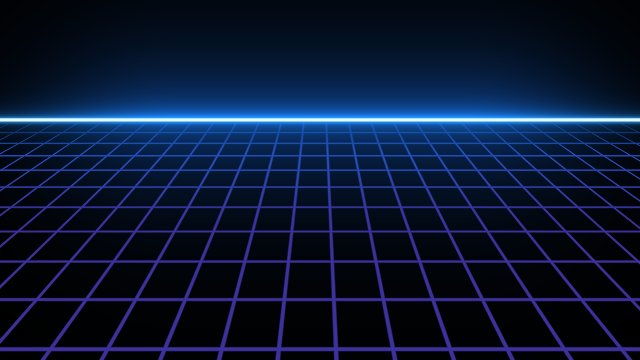
Write a Shadertoy shader that draws this background.

```glsl
const float HORIZON = 0.667;

// Soft stroke: 1 inside the half width, fading over about a pixel
float stroke(float dist, float halfWidth) {
    float soft = 0.0012 + 0.5 / iResolution.y;
    return 1.0 - smoothstep(max(halfWidth - soft, 0.0), halfWidth + soft, dist);
}

// Distance to the nearest whole number
float toNearest(float v) {
    return abs(fract(v + 0.5) - 0.5);
}

// Perspective grid, whose vanishing point lies above the canvas
float gridMask(vec2 p) {
    float drop = 1.0694 - p.y;
    float row = 6.80 / drop - 6.543;
    float column = p.x / (0.1526 * drop) - 0.28;
    float rowDist = toNearest(row) * drop * drop / 6.80;
    float columnDist = toNearest(column) * 0.1526 * drop;
    return max(stroke(rowDist, 0.0052 * drop * drop),
               stroke(columnDist, 0.0060 * drop));
}

void mainImage(out vec4 fragColor, in vec2 fragCoord) {
    vec2 p = fragCoord / iResolution.y;
    p.x -= 0.5 * iResolution.x / iResolution.y;
    float height = p.y - HORIZON;
    float away = abs(height);
    float sides = smoothstep(0.4, 1.0, abs(p.x));

    // Broad haze above and below the horizon, darker at the sides
    float haze = height > 0.0 ? exp(-away / 0.15) : 0.82 * exp(-away / 0.16);
    vec3 color = vec3(0.055, 0.27, 0.58) * haze * (1.0 - 0.85 * sides);

    // Floor grid, turning from blue in the distance to violet up close
    if (height < 0.0) {
        vec3 lineColor = mix(vec3(0.13, 0.36, 0.83), vec3(0.25, 0.20, 0.64),
                             smoothstep(0.0, 0.32, away));
        float near = smoothstep(0.0, 0.10, away);
        float strength = mix(0.35, 0.95, near) * (1.0 - 0.35 * sides * (1.0 - near));
        color = mix(color, lineColor, gridMask(p) * strength);
    }

    // Tight glow and bright core of the horizon
    float glow = exp(-away / 0.020) * (1.0 - 0.4 * sides);
    color += vec3(0.06, 0.36, 0.62) * glow * (height > 0.0 ? 1.0 : 0.7);
    color = mix(color, vec3(0.20, 0.68, 1.0), 0.7 * exp(-pow(away / 0.009, 2.0)));
    color = mix(color, vec3(0.89, 0.99, 1.0), stroke(away, 0.0045));

    fragColor = vec4(clamp(color, 0.0, 1.0), 1.0);
}
```
